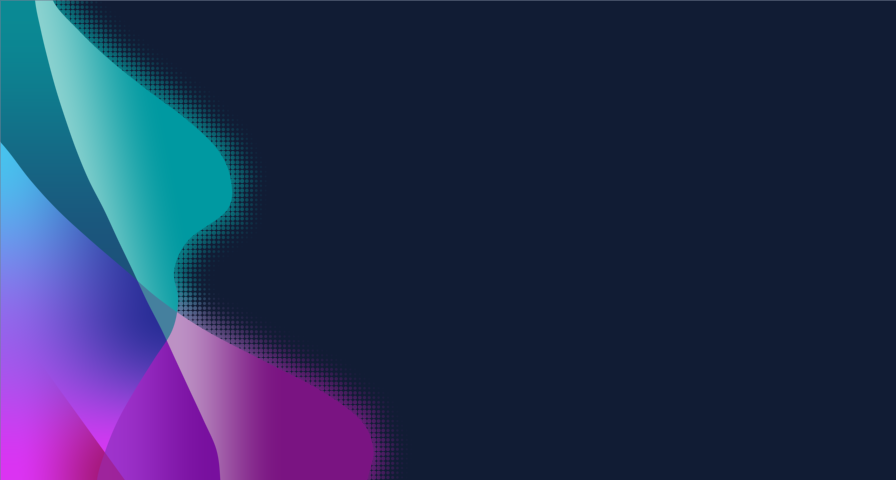
A WebGL 2 fragment shader for this background:

```glsl
#version 300 es
precision highp float;
uniform vec2 u_resolution;
out vec4 fragColor;

// Horizontal positions of each contour at 17 evenly spaced heights, top to bottom
const float TEAL_EDGE[17] = float[17](.110, .163, .229, .307, .390, .454, .481, .473, .393,
    .363, .371, .359, .320, .281, .246, .220, .202);
const float PURPLE_EDGE[17] = float[17](-.268, -.183, -.127, -.083, -.039, .015, .063, .120, .188,
    .261, .334, .427, .546, .666, .751, .778, .766);
const float FOLD_EDGE[17] = float[17](.073, .085, .100, .117, .137, .159, .185, .217, .246,
    .276, .305, .337, .366, .395, .424, .451, .459);

// Catmull-Rom curve through the knots
float curveX(float knots[17], float y) {
    float s = clamp(y, 0.0, 0.9999) * 16.0;
    int i = int(s);
    float t = fract(s);
    float a = knots[max(i - 1, 0)], b = knots[i];
    float c = knots[i + 1], d = knots[min(i + 2, 16)];
    return b + 0.5 * t * (c - a + t * (2.0 * a - 5.0 * b + 4.0 * c - d
        + t * (3.0 * (b - c) + d - a)));
}

// Smooth coverage of the area left of a curve
float leftOf(float knots[17], vec2 p, float pixel) {
    float slope = (curveX(knots, p.y + 0.002) - curveX(knots, p.y - 0.002)) / 0.004;
    float dist = (curveX(knots, p.y) - p.x) / sqrt(1.0 + slope * slope);
    return smoothstep(-pixel, pixel, dist);
}

float contourDistance(float knots[17], vec2 p) {
    float nearest = 10.0;
    for (int i = 0; i < 16; i++) {
        vec2 a = vec2(knots[i], float(i) / 16.0);
        vec2 ab = vec2(knots[i + 1], float(i + 1) / 16.0) - a;
        float t = clamp(dot(p - a, ab) / dot(ab, ab), 0.0, 1.0);
        nearest = min(nearest, length(p - a - ab * t));
    }
    return nearest;
}

// Halftone dots that shrink and fade away from a contour
float halftone(float dist, vec2 p, float pixel) {
    float spacing = 0.0098;
    float strength = clamp(1.0 - dist / 0.085, 0.0, 1.0);
    float r = length(fract(p / spacing) - 0.5);
    float radius = 0.12 + 0.46 * strength;
    float blur = pixel / spacing;
    return (1.0 - smoothstep(radius - blur, radius + blur, r)) * pow(strength, 1.3);
}

void main() {
    vec2 p = gl_FragCoord.xy / u_resolution.y;
    p.y = 1.0 - p.y;
    float pixel = 0.8 / u_resolution.y;

    float inTeal = leftOf(TEAL_EDGE, p, pixel);
    float inPurple = leftOf(PURPLE_EDGE, p, pixel);
    float inFold = leftOf(FOLD_EDGE, p, pixel);
    float inCorner = smoothstep(-pixel, pixel, (p.y - 0.64) * 0.585 - p.x * 0.81);

    // Night backdrop with dotted halos
    vec3 color = vec3(0.067, 0.108, 0.205);
    float tealDots = halftone(contourDistance(TEAL_EDGE, p), p, pixel);
    float purpleDots = halftone(contourDistance(PURPLE_EDGE, p), p, pixel);
    color = mix(color, vec3(0.03, 0.58, 0.60), 0.8 * tealDots);
    vec3 purpleHalo = mix(vec3(0.52, 0.48, 0.68), vec3(0.52, 0.12, 0.56),
        smoothstep(0.36, 0.65, p.x));
    color = mix(color, purpleHalo, 0.75 * purpleDots);

    // Teal wave and its darker fold
    vec3 teal = mix(vec3(0.56, 0.83, 0.82), vec3(0.0, 0.60, 0.63),
        smoothstep(0.12, 0.37, p.x - 0.2 * (p.y - 0.37)));
    vec3 tealFold = mix(vec3(0.04, 0.54, 0.58), vec3(0.11, 0.32, 0.48),
        smoothstep(0.0, 0.58, p.y));
    color = mix(color, mix(teal, tealFold, inFold), inTeal);

    // Purple wave and its fold
    vec3 purple = mix(vec3(0.74, 0.57, 0.77), vec3(0.48, 0.08, 0.51),
        smoothstep(0.36, 0.59, p.x));
    vec3 purpleFold = mix(vec3(0.62, 0.20, 0.80), vec3(0.47, 0.06, 0.62),
        smoothstep(0.22, 0.45, p.x));
    purpleFold = mix(purpleFold, vec3(0.62, 0.08, 0.42), 0.5 * inCorner);

    // Overlap of both waves: cyan through violet to magenta
    vec3 overlap = mix(vec3(0.28, 0.76, 0.93), vec3(0.60, 0.37, 0.92),
        smoothstep(0.30, 0.75, p.y));
    overlap = mix(overlap, vec3(0.86, 0.20, 0.95), smoothstep(0.68, 1.0, p.y));
    overlap = mix(overlap, vec3(0.15, 0.17, 0.58),
        smoothstep(0.0, 0.36, p.x) * (1.0 - smoothstep(0.65, 0.95, p.y)));
    overlap = mix(overlap, vec3(0.62, 0.08, 0.42),
        inCorner * smoothstep(0.03, 0.26, p.x) * smoothstep(0.72, 1.0, p.y));
    vec3 shared = mix(vec3(0.27, 0.50, 0.62), overlap, inFold);
    color = mix(color, mix(mix(purple, purpleFold, inFold), shared, inTeal), inPurple);

    // Faint hairline along the top and left borders
    float border = 1.0 - smoothstep(0.001, 0.003, min(p.x, p.y));
    color = mix(color, vec3(0.45, 0.50, 0.58), 0.5 * border);

    fragColor = vec4(color, 1.0);
}
```
